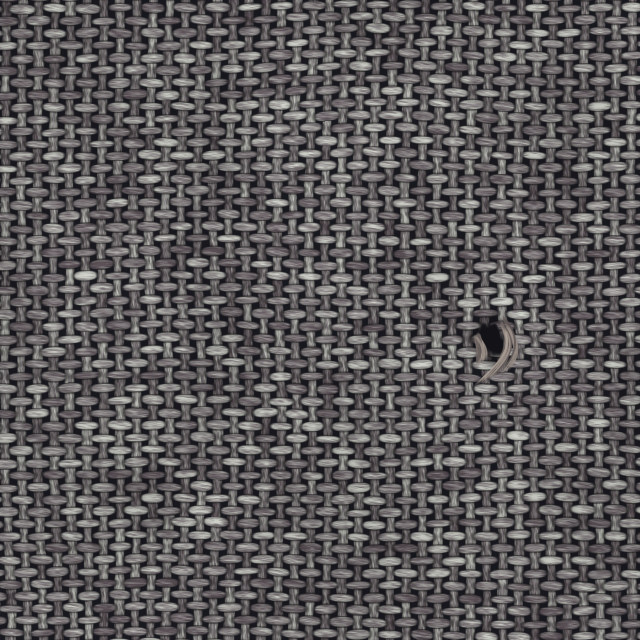
Give the GLSL for this texture, as a Shadertoy shader.

```glsl
const vec2 THREADS = vec2(40.0, 52.0);       // warp columns, weft rows
const vec2 WEFT_HALF = vec2(0.74, 0.35);     // float half size, in thread pitches
const float WARP_HALF = 0.29;                // half width, in column pitches
const float SAG = 0.011;                     // slow drift of the cloth
const float PI = 3.14159;
const vec2 HOLE = vec2(0.768, 0.460);
const vec2 HOLE_HALF = vec2(0.023, 0.027);
const vec3 GAP = vec3(0.09, 0.09, 0.115);
const vec3 YARN_DARK = vec3(0.32, 0.285, 0.305);
const vec3 YARN_MID = vec3(0.50, 0.48, 0.485);
const vec3 YARN_LIGHT = vec3(0.73, 0.74, 0.71);
const vec3 FRAY_DARK = vec3(0.33, 0.30, 0.30);
const vec3 FRAY_LIGHT = vec3(0.69, 0.64, 0.60);

float hash(vec2 p) {
    vec3 a = fract(vec3(p.xyx) * 0.1031);
    a += dot(a, a.yzx + 33.33);
    return fract((a.x + a.y) * a.z);
}

float noise(vec2 p) {
    vec2 i = floor(p), f = fract(p);
    f = f * f * (3.0 - 2.0 * f);
    return mix(mix(hash(i), hash(i + vec2(1, 0)), f.x),
               mix(hash(i + vec2(0, 1)), hash(i + vec2(1, 1)), f.x), f.y);
}

// Mottled yarn colour: varies by thread, by float and along its fibres
vec3 yarn(float thread, vec2 id, float along, float across) {
    vec2 seed = id * 17.3;
    float twisted = across + 0.12 * along;
    float fibre = 0.6 * noise(vec2(along * 1.6, twisted * 7.0) + seed)
                + 0.4 * noise(vec2(along * 3.5, twisted * 15.0) + seed + 40.0);
    float tone = 0.5 + 0.25 * (hash(vec2(thread, 7.0)) - 0.5)
               + 0.55 * (hash(id + 91.0) - 0.5) + 1.0 * (fibre - 0.5);
    tone = clamp(tone, 0.0, 1.0);
    return tone < 0.5 ? mix(YARN_DARK, YARN_MID, tone * 2.0)
                      : mix(YARN_MID, YARN_LIGHT, tone * 2.0 - 1.0);
}

vec3 weave(vec2 p, float aa) {
    vec2 q = p * THREADS;

    // Warp: vertical threads, dipping under every other weft
    float col = floor(q.x);
    float odd = mod(col + 1.0, 2.0);
    float warpRow = 2.0 * round((q.y - 0.5 - odd) / 2.0) + odd;
    vec2 warpId = vec2(col, warpRow);
    float x = q.x - col - 0.5 - 0.12 * (noise(vec2(col * 9.7, q.y * 0.6)) - 0.5);
    float y = q.y - 0.5 - warpRow;
    float halfWidth = WARP_HALF * (0.78 + 0.44 * noise(vec2(col * 5.3 + 20.0, q.y * 0.7)));
    float warpMask = smoothstep(aa, -aa, (abs(x) - halfWidth) / THREADS.x);
    float round1 = 1.0 - 0.38 * pow(min(abs(x) / halfWidth, 1.0), 2.0);
    float dip = mix(1.0, 0.72, smoothstep(0.3, 1.0, abs(y)));
    vec3 warp = yarn(col, warpId, y, x * 1.4) * round1 * dip * 0.98;

    // Weft: rounded horizontal floats over every other warp
    float row = floor(q.y);
    float even = mod(row, 2.0);
    float weftCol = 2.0 * round((q.x - 0.5 - even) / 2.0) + even;
    vec2 weftId = vec2(weftCol, row + 200.0);
    float u = q.x - 0.5 - weftCol;
    float v = q.y - 0.5 - row - 0.14 * (hash(weftId) - 0.5)
            - 0.16 * u * (hash(weftId + 5.0) - 0.5);
    vec2 size = WEFT_HALF * (vec2(0.9, 0.8) + vec2(0.15, 0.38)
              * vec2(hash(weftId + 11.0), hash(weftId + 23.0)));
    vec2 e = pow(abs(vec2(u, v)) / size, vec2(2.5));
    float rim = pow(e.x + e.y, 0.4);
    float weftMask = smoothstep(aa, -aa, (rim - 1.0) * size.y / THREADS.y);
    float round2 = 1.08 - 0.34 * min(e.y, 1.0) - 0.22 * min(e.x, 1.0);
    vec3 weft = yarn(row + 300.0, weftId, u, v) * round2;

    // Stack the layers with a contact shadow under each float
    float shadow = mix(0.5, 1.0, smoothstep(0.95, 1.5, rim));
    vec3 color = mix(GAP, warp * shadow, warpMask);
    return mix(color, weft, weftMask);
}

// Loose strands fanning out from top to bottom
void addTuft(inout vec3 color, vec2 p, vec2 top, vec2 bottom, float bow, float spread, float aa) {
    float t = (top.y - p.y) / (top.y - bottom.y);
    for (int k = 0; k < 14; k++) {
        float h = hash(vec2(float(k) * 3.7, bow * 900.0));
        float g = hash(vec2(float(k) * 5.1 + 60.0, bow * 700.0));
        float x = mix(top.x, bottom.x, t) + bow * sin(PI * t)
                + spread * (h - 0.5) * (0.4 + t) + 0.003 * sin(5.0 * t + 6.3 * g);
        float body = smoothstep(0.0016 + aa, 0.0016 - aa, abs(p.x - x));
        float ends = smoothstep(0.0, 0.1, t - 0.2 * g) * smoothstep(1.0, 0.85, t + 0.25 * h);
        color = mix(color, mix(FRAY_DARK, FRAY_LIGHT, g), 0.85 * body * ends);
    }
}

void mainImage(out vec4 fragColor, in vec2 fragCoord) {
    vec2 p = fragCoord / iResolution.y;
    float aa = 0.8 / iResolution.y;
    vec2 d = p - HOLE;

    // Uneven cloth, pushed aside around the hole
    vec2 drift = vec2(noise(p * 3.0), noise(p * 3.5 + 30.0)) - 0.5;
    vec2 cloth = p + SAG * drift - 0.18 * d * exp(-dot(d, d) / 0.0025);
    vec3 color = weave(cloth, aa) * (0.94 + 0.12 * noise(p * vec2(9.0, 5.0) + 12.0));

    // Torn hole and its frayed ends
    float tear = length((d - vec2(0.0, 0.010)) / HOLE_HALF) + 0.6 * (noise(p * 110.0) - 0.5);
    color *= mix(0.72, 1.0, smoothstep(0.8, 2.0, tear));
    color = mix(GAP * 0.8, color, smoothstep(0.75, 1.1, tear));
    addTuft(color, d, vec2(-0.026, 0.024), vec2(-0.020, -0.036), 0.006, 0.012, aa);
    addTuft(color, d, vec2(0.011, 0.052), vec2(-0.010, -0.066), 0.030, 0.026, aa);
    fragColor = vec4(color, 1.0);
}
```
